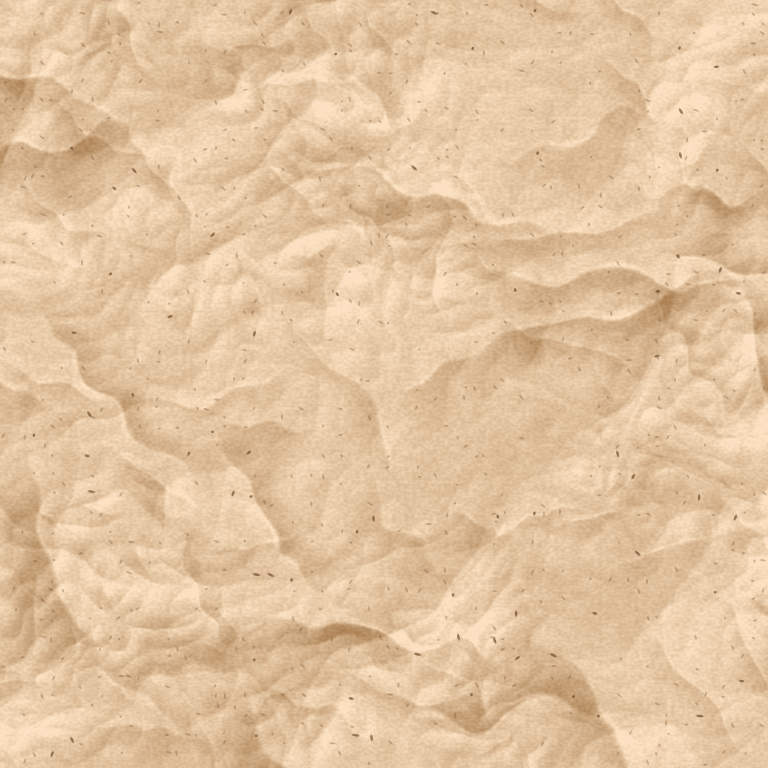
Reproduce this texture procedurally as a Shadertoy shader.

```glsl
const vec3 SHADE_BROWN = vec3(0.71, 0.55, 0.38);
const vec3 LIT_CREAM = vec3(0.95, 0.84, 0.71);
const vec3 SPECK_BROWN = vec3(0.42, 0.28, 0.15);
const vec2 LIGHT_DIR = vec2(-0.5, 0.866);

vec2 hash2(vec2 p) {
    vec3 q = fract(p.xyx * vec3(0.1031, 0.1030, 0.0973));
    q += dot(q, q.yzx + 33.33);
    return fract((q.xx + q.yz) * q.zy);
}

float cornerGradient(vec2 cell, vec2 offset) {
    float angle = 6.2832 * hash2(cell).x;
    return dot(vec2(cos(angle), sin(angle)), offset);
}

float gradientNoise(vec2 p) {
    vec2 i = floor(p), f = fract(p);
    vec2 u = f * f * f * (f * (f * 6.0 - 15.0) + 10.0);
    vec2 e = vec2(0.0, 1.0);
    float low = mix(cornerGradient(i, f), cornerGradient(i + e.yx, f - e.yx), u.x);
    float high = mix(cornerGradient(i + e, f - e), cornerGradient(i + e.yy, f - e.yy), u.x);
    return mix(low, high, u.y);
}

vec2 warp(vec2 p, float frequency, float amount) {
    vec2 q = p * frequency;
    return p + amount * vec2(gradientNoise(q + 17.3), gradientNoise(q + 71.9));
}

mat2 rotation(float angle) {
    float c = cos(angle), s = sin(angle);
    return mat2(c, -s, s, c);
}

// Height of a sheet bent along the zero lines of noise
float foldedHeight(vec2 p) {
    float height = 0.0, frequency = 2.6;
    for (int i = 0; i < 4; i++) {
        vec2 q = rotation(float(i) * 0.9) * p * frequency + float(i) * 31.7;
        height += abs(gradientNoise(q)) / frequency;
        frequency *= 2.1;
    }
    return height;
}

float facetLight(vec2 p, float reach) {
    vec2 stepAway = LIGHT_DIR * reach;
    return (foldedHeight(p - stepAway) - foldedHeight(p + stepAway)) / (2.0 * reach);
}

// One crease: bright rim, shaded flank on one side, lit flank on the other
float crease(vec2 q, float halfLength, float width, float rimWidth, float seed) {
    float wander = gradientNoise(vec2(q.x * 2.2 / halfLength, seed));
    float d = q.y + wander * halfLength * 0.22;
    float taper = 1.0 - smoothstep(0.15, 1.0, abs(q.x) / halfLength);
    float spread = width * (0.9 + 0.9 * wander);
    float side = smoothstep(-rimWidth, rimWidth, d);
    float shadow = (1.0 - side) * exp(-d * d / (spread * spread));
    float glow = side * exp(-abs(d) / (spread * 0.8));
    float broken = smoothstep(-0.25, 0.3, gradientNoise(vec2(q.x * 28.0, seed + 9.0)));
    float rim = broken * exp(-d * d / (rimWidth * rimWidth));
    return taper * (0.34 * rim + 0.16 * glow - 0.42 * shadow);
}

float creaseLayer(vec2 p, float cells, float rimWidth, float seed) {
    vec2 home = floor(p * cells);
    float light = 0.0;
    for (int y = -1; y <= 1; y++) {
        for (int x = -1; x <= 1; x++) {
            vec2 cell = home + vec2(x, y);
            vec2 place = hash2(cell + seed);
            vec2 kind = hash2(cell + seed + 43.0);
            vec2 q = rotation(mix(-1.35, 0.45, kind.x)) * (p - (cell + place) / cells);
            q.y *= kind.y < 0.3 ? -1.0 : 1.0;
            float halfLength = mix(0.45, 0.95, place.x) / cells;
            float width = mix(0.10, 0.28, kind.y) / cells;
            light += crease(q, halfLength, width, rimWidth, 50.0 * place.y + seed);
        }
    }
    return light;
}

// Sparse short fibres and dots
float specks(vec2 p, float cells, float chance, float size) {
    vec2 cell = floor(p * cells);
    vec2 pick = hash2(cell + 211.0);
    vec2 q = fract(p * cells) - mix(vec2(0.3), vec2(0.7), hash2(cell + 97.0));
    q = rotation(6.2832 * pick.y) * q / cells;
    q.x /= 1.0 + 1.8 * pick.y;
    float dotMask = 1.0 - smoothstep(size * 0.4, size, length(q));
    return dotMask * step(pick.x, chance);
}

float paperGrain(vec2 p) {
    float fine = gradientNoise(p * vec2(190.0, 270.0));
    float coarse = gradientNoise(p * vec2(75.0, 125.0) + 40.0);
    return 0.24 * fine + 0.12 * coarse;
}

void mainImage(out vec4 fragColor, in vec2 fragCoord) {
    vec2 uv = fragCoord / iResolution.y;
    vec2 bent = warp(warp(uv, 5.0, 0.045), 17.0, 0.014);

    // Broad tone and crumpled facets
    float tone = 0.81 + 0.22 * gradientNoise(uv * 2.3 + 5.0);
    float crumpled = smoothstep(-0.35, 0.4, gradientNoise(uv * 3.5 + 23.0));
    tone += mix(0.06, 0.15, crumpled) * facetLight(bent, 0.0025);

    // Creases from long folds to small wrinkles
    tone += 0.95 * creaseLayer(bent, 3.2, 0.0036, 3.0);
    tone += 0.60 * creaseLayer(bent, 6.5, 0.0028, 61.0);
    tone += 0.45 * crumpled * creaseLayer(bent, 13.0, 0.0022, 127.0);
    tone += paperGrain(uv);

    vec3 color = mix(SHADE_BROWN, LIT_CREAM, clamp(tone, -0.15, 1.14));
    color = mix(color, SPECK_BROWN, 0.65 * specks(uv, 38.0, 0.05, 0.0024));
    color = mix(color, SPECK_BROWN, 0.30 * specks(uv, 80.0, 0.10, 0.0020));
    fragColor = vec4(color, 1.0);
}
```
